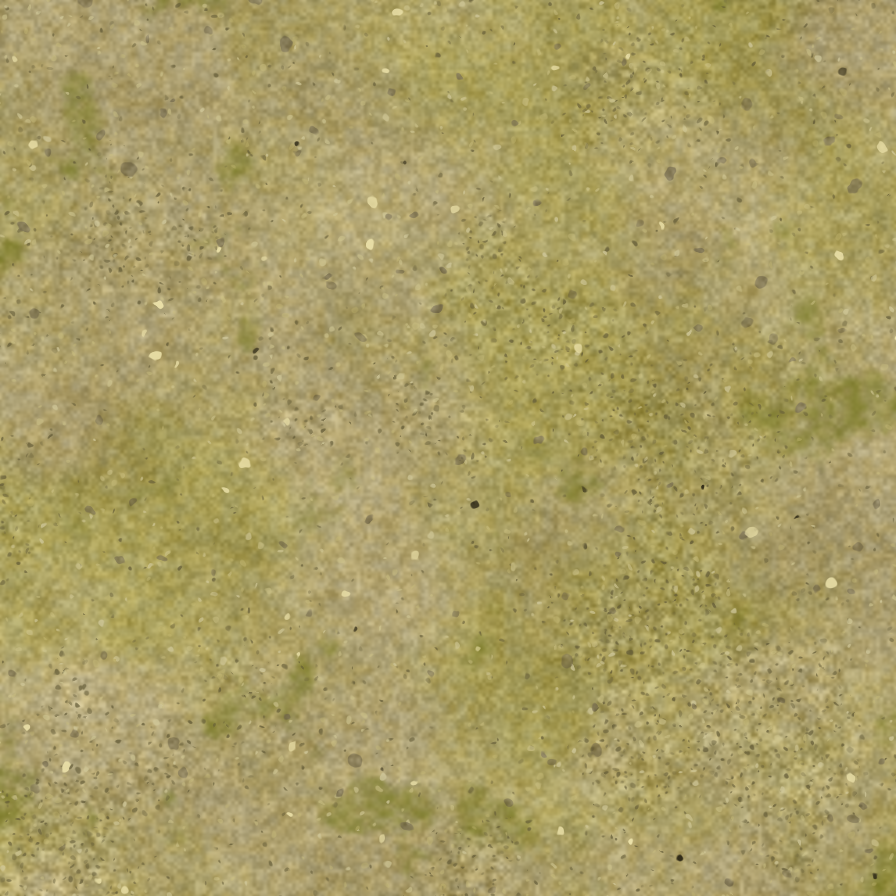
This texture is drawn by a Shadertoy shader. Its source:

```glsl
float hash(vec2 p) {
    vec3 q = fract(p.xyx * 0.1031);
    q += dot(q, q.yzx + 33.33);
    return fract((q.x + q.y) * q.z);
}

float noise(vec2 p) {
    vec2 i = floor(p), f = fract(p);
    f = f * f * (3.0 - 2.0 * f);
    return mix(mix(hash(i), hash(i + vec2(1, 0)), f.x),
               mix(hash(i + vec2(0, 1)), hash(i + vec2(1, 1)), f.x), f.y);
}

float fbm(vec2 p) {
    float sum = 0.0, amp = 0.5;
    for (int i = 0; i < 5; i++) {
        sum += amp * noise(p);
        p = mat2(1.6, 1.2, -1.2, 1.6) * p + 17.3;
        amp *= 0.5;
    }
    return sum / 0.97;
}

// Scattered oval pebbles: x = coverage, y = random tone of the pebble
vec2 scatter(vec2 uv, float cells, float density, float radius, float seed) {
    vec2 p = uv * cells, result = vec2(0);
    float soft = 0.0012 * cells;
    for (int y = -1; y <= 1; y++)
    for (int x = -1; x <= 1; x++) {
        vec2 id = floor(p) + vec2(x, y), key = id + seed;
        if (hash(key) > density) continue;
        vec2 d = p - id - vec2(hash(key + 31.7), hash(key + 57.1));
        float angle = 6.283 * hash(key + 83.9);
        d = mat2(cos(angle), sin(angle), -sin(angle), cos(angle)) * d;
        d.y *= 1.0 + 0.7 * hash(key + 11.3);
        float size = radius * cells * mix(0.5, 1.2, pow(hash(key + 71.5), 2.0));
        float cover = 1.0 - smoothstep(size - soft, size + soft, length(d));
        if (cover > result.x) result = vec2(cover, hash(key + 97.7));
    }
    return result;
}

void mainImage(out vec4 fragColor, in vec2 fragCoord) {
    vec2 uv = fragCoord / iResolution.y;
    vec2 warped = uv + 0.003 * (vec2(noise(uv * 190.0), noise(uv * 190.0 + 50.0)) - 0.5);

    // Broad drift between olive turf and pale dry soil
    float dry = smoothstep(0.3, 0.7, fbm(uv * 5.0 + 3.0));
    float shade = fbm(uv * 8.0 + 40.0) - 0.5;
    float rough = smoothstep(0.47, 0.72, fbm(uv * 5.5 + 71.0));
    vec3 color = mix(vec3(0.650, 0.613, 0.340), vec3(0.688, 0.635, 0.446), dry);
    color += 0.13 * shade;

    // Fine grain, stronger on rough ground
    float grain = 0.11 * (noise(uv * 250.0) - 0.5)
                + 0.11 * (noise(uv * 145.0 + 9.0) - 0.5)
                + 0.06 * (noise(uv * 62.0 + 23.0) - 0.5);
    color += grain * mix(0.85, 1.3, rough);
    float tint = noise(uv * 95.0 + 130.0) - 0.5;
    color += tint * vec3(0.02, -0.005, -0.07);

    // Small moss tufts
    float moss = smoothstep(0.66, 0.82, fbm(uv * 11.0 + 200.0));
    moss *= 0.4 + 0.6 * noise(uv * 110.0 + 5.0);
    color = mix(color, vec3(0.46, 0.47, 0.13), 0.75 * moss);

    // Dark pits gathered on rough ground
    vec2 pits = scatter(warped, 125.0, 0.05 + 0.4 * rough, 0.0026, 3.0);
    color = mix(color, vec3(0.38, 0.35, 0.21), pits.x * mix(0.25, 0.75, pits.y));

    // Pale crumbs and yellowish chips
    vec2 crumbs = scatter(warped, 85.0, 0.13 + 0.12 * rough, 0.0035, 140.0);
    vec3 crumbColor = mix(vec3(0.80, 0.75, 0.46), vec3(0.82, 0.79, 0.62), crumbs.y);
    color = mix(color, crumbColor, crumbs.x * mix(0.3, 0.75, crumbs.y));

    // Sparse grey-brown stones
    vec2 stones = scatter(warped, 32.0, 0.09, 0.0075, 310.0);
    vec3 stoneColor = mix(vec3(0.42, 0.38, 0.27), vec3(0.50, 0.46, 0.34), stones.y);
    color = mix(color, stoneColor + grain, stones.x * mix(0.45, 0.85, stones.y));

    // Rare bright flints and near-black holes
    vec2 flints = scatter(warped, 26.0, 0.055, 0.0062, 470.0);
    color = mix(color, vec3(0.92, 0.88, 0.66), flints.x * mix(0.6, 1.0, flints.y));
    vec2 holes = scatter(warped, 22.0, 0.025, 0.0042, 620.0);
    color = mix(color, vec3(0.18, 0.16, 0.09), holes.x * mix(0.5, 1.0, holes.y));

    fragColor = vec4(clamp(color, 0.0, 1.0), 1.0);
}
```
